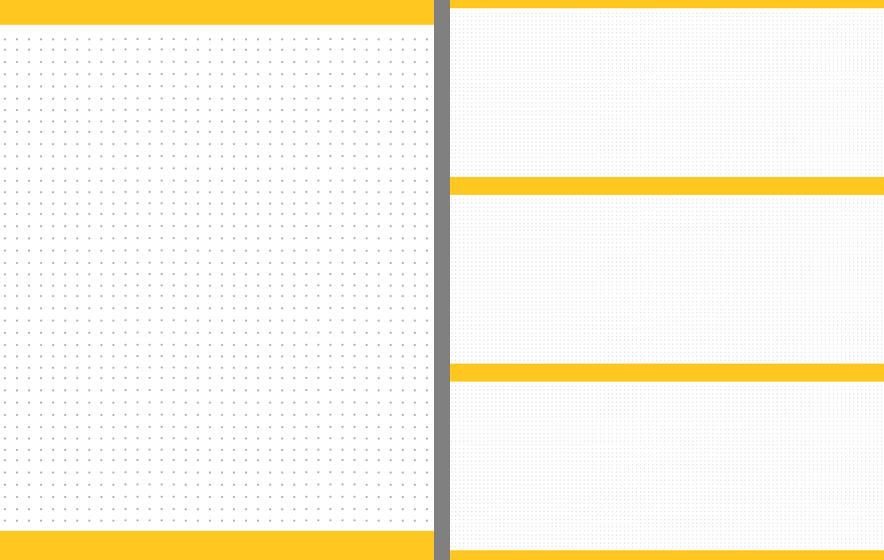
Left, the tile; right, the same tile 3 across and 3 down.
Write a Shadertoy shader that draws this pattern.

```glsl
// Dot grid page: small grey dots on white between two yellow bands.

#define PAGE vec2(594.0, 768.0)      // design units across and down
#define COLUMNS 36.0
#define COLUMN_SHIFT -1.5
#define ROW_GROUPS 6.0               // each group holds seven rows
#define GROUP_HEIGHT 112.6
#define FIRST_ROW 54.0               // measured from the top
#define ROW_STEP 16.8
#define DOT_RADIUS 1.4
#define BANDS vec2(34.0, 40.0)       // top and bottom band heights
#define DOT_COLOR vec3(0.67)
#define BAND_COLOR vec3(1.0, 0.78, 0.12)

// Antialiased coverage of a signed distance
float coverage(float dist, float pixel) {
    return clamp(0.5 - dist / pixel, 0.0, 1.0);
}

// Signed horizontal distance to the nearest column, and its wrapped index
vec2 nearestColumn(float x) {
    float pitch = PAGE.x / COLUMNS;
    float cell = (x - COLUMN_SHIFT) / pitch;
    return vec2((fract(cell) - 0.5) * pitch, mod(floor(cell), COLUMNS));
}

// Signed vertical distance to the nearest row; the first and last gaps
// of every seven-row group are tighter than the others
float nearestRow(float y) {
    float t = y - FIRST_ROW;
    float group = clamp(floor((t + 0.5 * ROW_STEP) / GROUP_HEIGHT), 0.0, ROW_GROUPS - 1.0);
    float local = t - group * GROUP_HEIGHT;
    float row = clamp(floor((local - 14.2) / ROW_STEP + 1.5), 0.0, 6.0);
    float center = row < 0.5 ? 0.0 : min(14.2 + (row - 1.0) * ROW_STEP, 97.0);
    return local - center;
}

void mainImage(out vec4 fragColor, in vec2 fragCoord) {
    vec2 p = fragCoord / iResolution.xy * PAGE;
    float pixel = PAGE.y / iResolution.y;
    float fromTop = PAGE.y - p.y;

    // Dots, with the last five of every fifteen columns set slightly higher
    vec2 column = nearestColumn(p.x);
    float lift = 0.4 * step(9.5, mod(column.y, 15.0));
    float dotDist = length(vec2(column.x, nearestRow(fromTop + lift))) - DOT_RADIUS;
    vec3 color = mix(vec3(1.0), DOT_COLOR, coverage(dotDist, pixel));

    // Bands, which join into one across the top and bottom edges
    float bandDist = min(fromTop - BANDS.x, p.y - BANDS.y);
    color = mix(color, BAND_COLOR, coverage(bandDist, pixel));

    fragColor = vec4(color, 1.0);
}
```
